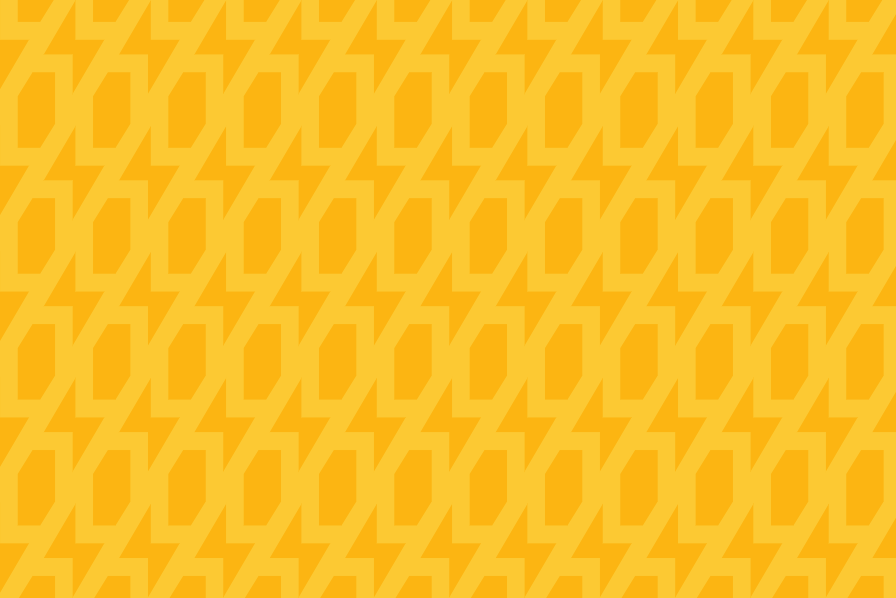
Give the GLSL for this pattern, as a Shadertoy shader.

```glsl
// Flat two-tone pattern of tall hexagons with lightning bolts in the gaps.
// Both shapes are distance functions with half-turn symmetry, repeated on one
// rectangular lattice; the bolts sit half a period away on both axes.

const vec3 YELLOW = vec3(0.99, 0.79, 0.20);
const vec3 AMBER  = vec3(0.99, 0.71, 0.07);

// Lengths below are in lattice columns.
const float COLUMNS_PER_HEIGHT = 7.939;
const vec2 PERIOD = vec2(1.0, 1.6715);
const vec2 HEXAGON_ORIGIN = vec2(0.483, 1.4637);

// Position relative to the nearest lattice point
vec2 repeatCell(vec2 p, vec2 period) {
    return (fract(p / period + 0.5) - 0.5) * period;
}

// Box with its upper left and lower right corners cut off
float cutBox(vec2 p, vec2 halfSize, vec2 cut) {
    vec2 normal = normalize(vec2(-cut.y, cut.x));
    vec2 edgePoint = vec2(-halfSize.x, halfSize.y - cut.y);
    vec2 d = abs(p) - halfSize;
    float slant = abs(dot(p, normal)) - dot(edgePoint, normal);
    return max(max(d.x, d.y), slant);
}

// Right triangle: square corner at lower right, spikes at top and left
float spike(vec2 p, vec2 top, vec2 left) {
    vec2 slope = top - left;
    vec2 normal = normalize(vec2(-slope.y, slope.x));
    return max(max(p.x - top.x, left.y - p.y), dot(p - top, normal));
}

// Bolt made of a spike and its half-turn copy
float bolt(vec2 p, vec2 top, vec2 left) {
    return min(spike(p, top, left), spike(-p, top, left));
}

void mainImage(out vec4 fragColor, in vec2 fragCoord) {
    float pixel = COLUMNS_PER_HEIGHT / iResolution.y;
    vec2 p = fragCoord * pixel - HEXAGON_ORIGIN;

    // Interleaved lattices
    vec2 hexagonCell = repeatCell(p, PERIOD);
    vec2 boltCell = repeatCell(p - 0.5 * PERIOD, PERIOD);

    float hexagonDist = cutBox(hexagonCell, vec2(0.248, 0.501), vec2(0.197, 0.318));
    float boltDist = bolt(boltCell, vec2(0.0186, 0.62), vec2(-0.402, -0.0975));

    // Antialiased fill
    float d = min(hexagonDist, boltDist);
    float fill = 1.0 - smoothstep(-0.6 * pixel, 0.6 * pixel, d);
    fragColor = vec4(mix(YELLOW, AMBER, fill), 1.0);
}
```
